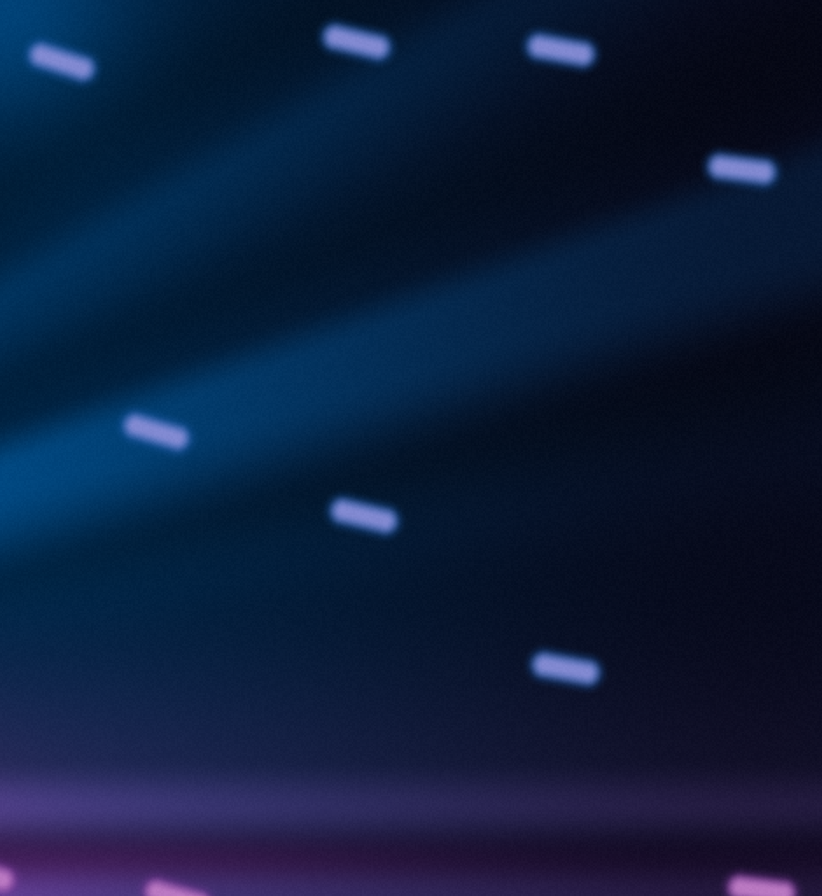
A WebGL 1 fragment shader for this background:

```glsl
precision highp float;
// Blurred stage lights: soft blue beams fan out from the left over a dark
// backdrop, with a violet haze along the floor. Out-of-focus lamps follow
// quadratic arcs; all lengths are fractions of the canvas height.

uniform vec2 u_resolution;

const vec3 NAVY = vec3(0.0, 0.145, 0.275);
const vec3 NIGHT = vec3(0.028, 0.038, 0.105);
const vec3 BEAM_BLUE = vec3(0.0, 0.14, 0.235);
const vec3 LAMP_HALO = vec3(0.13, 0.37, 0.70);
const vec3 LAMP_CORE = vec3(0.55, 0.56, 0.84);
const vec3 PINK_HALO = vec3(0.48, 0.22, 0.60);
const vec3 PINK_CORE = vec3(0.76, 0.50, 0.78);

// Sine-free hash in 0..1
float hash(vec2 cell) {
  vec3 q = fract(vec3(cell.xyx) * 0.1031);
  q += dot(q, q.yzx + 33.33);
  return fract((q.x + q.y) * q.z);
}

// Widening ray; softness.x blurs its lower edge, softness.y its upper edge
float beam(vec2 p, float height, float slope, float halfWidth, float spread, vec2 softness) {
  float d = p.y - height - slope * p.x;
  float w = halfWidth + spread * p.x;
  return smoothstep(-w - softness.x, -w + softness.x, d)
       * (1.0 - smoothstep(w - softness.y, w + softness.y, d));
}

// Horizontal glow with a Gaussian profile
float band(float y, float center, float width) {
  float d = (y - center) / width;
  return exp(-d * d);
}

// Tilted capsule distance; the tilt relaxes towards the right
float lampDistance(vec2 p, vec2 center) {
  float tilt = 0.33 - 0.24 * center.x;
  float c = cos(tilt);
  float s = sin(tilt);
  vec2 d = p - center;
  d = vec2(c * d.x - s * d.y, s * d.x + c * d.y);
  d.x -= clamp(d.x, -0.024, 0.024);
  return length(d);
}

// Nearest lamp on an arc of four; later lamps may leave the canvas
float lampArc(vec2 p, vec2 start, vec2 stride, vec2 bend) {
  float nearest = 10.0;
  for (int i = 0; i < 4; i++) {
    float k = float(i);
    vec2 center = start + stride * k + bend * k * (k - 1.0);
    nearest = min(nearest, lampDistance(p, center));
  }
  return nearest;
}

// Blurred lamp: coloured rim around a pale core
vec3 addLamp(vec3 color, float d, vec3 halo, vec3 core) {
  color = mix(color, halo, 0.85 * (1.0 - smoothstep(0.003, 0.026, d)));
  return mix(color, core, 0.9 * (1.0 - smoothstep(0.002, 0.019, d)));
}

vec3 backdrop(vec2 p) {
  vec3 color = mix(NAVY, NIGHT, smoothstep(-0.1, 0.9, p.x));

  // Dark gaps beside the beams
  color *= 1.0 - 0.28 * beam(p, 0.80, 0.55, 0.06, 0.0, vec2(0.07, 0.09));
  color *= 1.0 - 0.22 * beam(p, 0.565, 0.42, 0.015, 0.06, vec2(0.05));
  color *= 1.0 - 0.25 * beam(p, 0.35, 0.27, 0.015, 0.05, vec2(0.05));

  // Beams fade with distance from the left
  float fade = exp(-1.0 * p.x);
  color += BEAM_BLUE * fade * beam(p, 0.45, 0.335, 0.052, 0.03, vec2(0.055, 0.03));
  color += BEAM_BLUE * 0.42 * fade * beam(p, 0.655, 0.56, 0.035, 0.03, vec2(0.06, 0.035));
  color += BEAM_BLUE * 0.2 * fade * beam(p, 0.345, 0.2, 0.03, 0.05, vec2(0.06));
  color += BEAM_BLUE * 0.85 * exp(-dot(p - vec2(0.0, 1.0), p - vec2(0.0, 1.0)) * 55.0);
  return color;
}

// Violet floor light, strongest on the left
vec3 addFloor(vec3 color, vec2 p) {
  float left = exp(-2.3 * p.x);
  float low = 1.0 - smoothstep(0.04, 0.36, p.y);
  color = mix(color, vec3(0.27, 0.18, 0.41), low * (0.12 + 0.62 * left));
  float ridge = smoothstep(0.05, 0.10, p.y) * (1.0 - smoothstep(0.10, 0.155, p.y));
  color += vec3(0.12, 0.075, 0.16) * ridge * (0.45 + 0.55 * left);
  vec3 shade = mix(vec3(0.22, 0.09, 0.29), vec3(0.07, 0.035, 0.13), smoothstep(0.0, 0.8, p.x));
  color = mix(color, shade, 0.8 * band(p.y, 0.042, 0.028));
  return color + vec3(0.18, 0.08, 0.21) * band(p.y, 0.0, 0.035) * (0.2 + 0.8 * left);
}

void main() {
  vec2 p = gl_FragCoord.xy / u_resolution.y;
  vec3 color = addFloor(backdrop(p), p);

  // Lamp arcs, turning pink near the floor
  float d = lampArc(p, vec2(0.398, 0.953), vec2(0.228, -0.009), vec2(-0.013, -0.062));
  d = min(d, lampArc(p, vec2(0.1745, 0.518), vec2(0.2318, -0.0938), vec2(-0.0033, -0.0384)));
  d = min(d, lampArc(p, vec2(-0.02, 0.026), vec2(0.218, -0.028), vec2(0.0, -0.05)));
  d = min(d, lampArc(p, vec2(0.069, 0.931), vec2(0.0, 0.3), vec2(0.0)));
  float pink = 1.0 - smoothstep(0.06, 0.16, p.y);
  color = addLamp(color, d, mix(LAMP_HALO, PINK_HALO, pink), mix(LAMP_CORE, PINK_CORE, pink));

  // Fine grain
  color += (hash(floor(p * 512.0)) - 0.5) * 0.018;
  gl_FragColor = vec4(clamp(color, 0.0, 1.0), 1.0);
}
```
